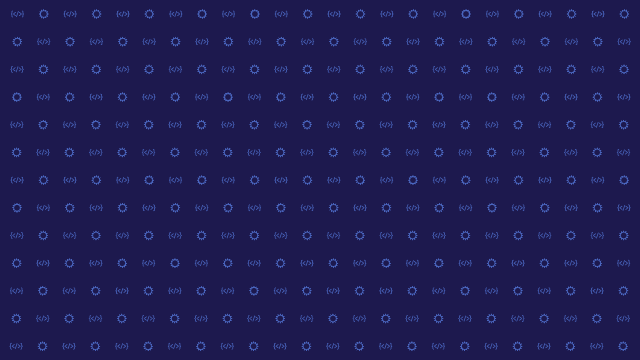
Write a Shadertoy shader that draws this pattern.

```glsl
// Staggered grid of small blue gears and bracketed code marks on deep indigo.

const vec3 INDIGO = vec3(0.112, 0.098, 0.306);
const vec3 BLUE = vec3(0.29, 0.40, 0.75);

// Lengths are fractions of the canvas height.
const vec2 PITCH = vec2(0.0733, 0.0769);
const vec2 FIRST = vec2(0.0484, 0.0389); // first icon, from the top left
const float ICON = 0.0132;               // outer radius of a gear
const float ROW_DRIFT = 0.00047;         // leftward slip of each row
const float SHEET_SHIFT = 0.0021;        // rightward step of the lower rows
const float SHEET_ROWS = 6.0;

float segment(vec2 p, vec2 a, vec2 b) {
    vec2 pa = p - a, ba = b - a;
    return length(pa - ba * clamp(dot(pa, ba) / dot(ba, ba), 0.0, 1.0));
}

// Toothed ring with an outer radius of one.
float gear(vec2 p, float teeth, float root, float hole) {
    float r = length(p);
    float wave = cos(teeth * atan(p.x, p.y));
    float rim = mix(root, 1.0, smoothstep(-0.5, 0.6, wave));
    return max(r - rim, hole - r);
}

// Curly braces, mirrored about both axes.
float braces(vec2 p) {
    p = abs(p);
    float hook = segment(p, vec2(1.01, 0.62), vec2(1.15, 0.53));
    float spine = segment(p, vec2(1.15, 0.53), vec2(1.17, 0.13));
    float tip = segment(p, vec2(1.17, 0.13), vec2(1.31, 0.0));
    return min(hook, min(spine, tip));
}

// Braces around a pair of angle brackets and a slash.
float codeMark(vec2 p, float halfStroke) {
    float angles = segment(abs(p), vec2(0.42, 0.34), vec2(0.84, 0.0));
    float slash = segment(p, vec2(-0.18, -0.52), vec2(0.18, 0.52));
    return min(braces(p), min(angles, slash)) - halfStroke;
}

float coverage(float d, float pixel) {
    return clamp(0.5 - d / pixel, 0.0, 1.0);
}

void mainImage(out vec4 fragColor, in vec2 fragCoord) {
    vec2 p = fragCoord / iResolution.y;
    p.y = 1.0 - p.y;

    // Nearest cell, with the slight slip between rows.
    float row = floor((p.y - FIRST.y) / PITCH.y + 0.5);
    float slip = SHEET_SHIFT * step(SHEET_ROWS, row) - ROW_DRIFT * row;
    vec2 start = FIRST + vec2(slip, 0.0);
    float column = floor((p.x - start.x) / PITCH.x + 0.5);
    vec2 local = (p - start - vec2(column, row) * PITCH) / ICON;
    local.y = -local.y;

    // The two icons alternate like a checkerboard.
    bool isGear = mod(row + column, 2.0) > 0.5;
    float d = isGear ? gear(local, 12.0, 0.79, 0.60) : codeMark(local, 0.075);

    float pixel = 1.0 / (iResolution.y * ICON);
    fragColor = vec4(mix(INDIGO, BLUE, coverage(d, pixel)), 1.0);
}
```
